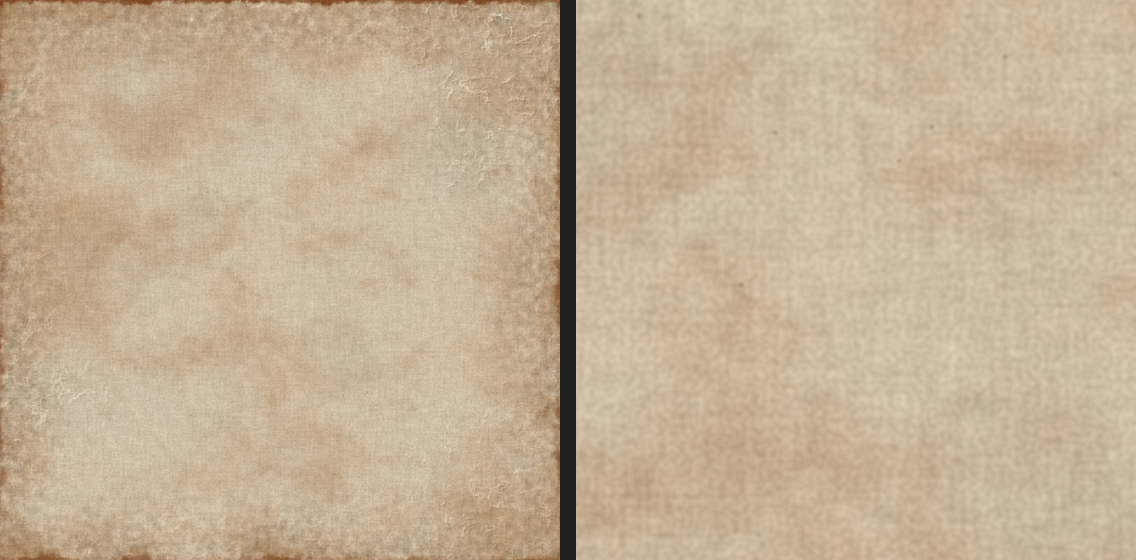
Left: the whole. Right: its middle third, enlarged.
A WebGL 2 fragment shader for this texture:

```glsl
#version 300 es
precision highp float;

// Aged parchment: cloudy cream and tan stains over a fine woven grain.
// Layered gradient noise drives the stains, the worn grey plaster, the
// embossed cracks and the broken rust that eats in from the borders.

uniform vec2 u_resolution;
out vec4 fragColor;

float hash(vec2 cell) {
    vec3 h = fract(cell.xyx * vec3(0.1031, 0.1030, 0.0973));
    h += dot(h, h.yzx + 33.33);
    return fract((h.x + h.y) * h.z);
}

float corner(vec2 cell, vec2 offset) {
    float angle = 6.2832 * hash(cell);
    return dot(vec2(cos(angle), sin(angle)), offset);
}

float gradientNoise(vec2 p) {
    vec2 i = floor(p), f = p - i;
    vec2 u = f * f * f * (f * (f * 6.0 - 15.0) + 10.0);
    vec2 e = vec2(1.0, 0.0);
    return mix(mix(corner(i, f), corner(i + e, f - e), u.x),
               mix(corner(i + e.yx, f - e.yx), corner(i + 1.0, f - 1.0), u.x), u.y);
}

float fbm(vec2 p) {
    float sum = 0.0, amplitude = 0.5;
    for (int octave = 0; octave < 6; octave++) {
        sum += amplitude * gradientNoise(p);
        p = mat2(1.6, 1.2, -1.2, 1.6) * p + 17.3;
        amplitude *= 0.56;
    }
    return sum;
}

// Soft round falloff around a centre
float blob(vec2 p, vec2 centre, float radius) {
    vec2 d = (p - centre) / radius;
    return exp(-dot(d, d));
}

// Thin branching ridges, broken up along their length
float crackHeight(vec2 p) {
    vec2 warped = p + 0.06 * vec2(fbm(p * 14.0), fbm(p * 14.0 + 40.0));
    float coarse = 1.0 - smoothstep(0.0, 0.055, abs(gradientNoise(warped * 15.0 + 5.0)));
    float fine = 1.0 - smoothstep(0.0, 0.10, abs(gradientNoise(warped * 34.0 + 60.0)));
    return (coarse + 0.7 * fine) * smoothstep(-0.15, 0.15, fbm(p * 22.0 + 9.0));
}

void main() {
    vec2 p = gl_FragCoord.xy / u_resolution;
    vec2 border = min(p, 1.0 - p);
    float edge = min(border.x, border.y);
    float rough = fbm(p * 18.0 + 3.0);
    float mottle = fbm(p * 60.0 + 70.0);

    // Broad cloudy stains, pale in the middle and tan outward
    vec2 drift = 0.1 * vec2(fbm(p * 4.0 + 21.0), fbm(p * 4.0 + 33.0));
    float tone = 0.05 + 0.75 * fbm((p + drift) * vec2(4.5, 6.5) + 11.0) + 0.2 * rough;
    tone += 0.13 * blob(p, vec2(0.6, 0.5), 0.28) + 0.16 * blob(p, vec2(0.27, 0.17), 0.17);
    tone -= 0.14 * blob(p, vec2(0.15, 0.8), 0.2) + 0.10 * blob(p, vec2(0.52, 0.27), 0.12);
    tone -= 0.20 * (1.0 - smoothstep(0.0, 0.22, edge));
    vec3 color = mix(vec3(0.74, 0.635, 0.51), vec3(0.812, 0.748, 0.655),
                     smoothstep(-0.32, 0.26, tone));
    color += fbm(p * 5.5 + 50.0) * vec3(0.02, -0.01, -0.04);

    // Small brown smudges, drawn out sideways
    float smudge = smoothstep(0.12, 0.42, fbm((p + drift) * vec2(10.0, 19.0) + 80.0));
    color -= 0.6 * smudge * vec3(0.06, 0.09, 0.11);

    // Worn plaster: grey washes near the sides and a squarish patch
    vec2 q = abs(p - vec2(0.83, 0.73) + 0.05 * rough) - vec2(0.05, 0.065);
    float square = 1.0 - smoothstep(-0.02, 0.035, max(q.x, q.y));
    float sides = 1.0 - smoothstep(0.0, 0.16, edge);
    float wash = 0.7 * sides * smoothstep(-0.02, 0.22, fbm(p * 8.0 + 90.0) + 0.3 * rough);
    wash += 0.8 * blob(p, vec2(0.03, 0.3), 0.08) + 0.4 * blob(p, vec2(0.9, 0.9), 0.13);
    wash += square * (0.55 + 1.2 * rough);
    color = mix(color, vec3(0.735, 0.69, 0.61) + 0.12 * mottle, 0.7 * clamp(wash, 0.0, 1.0));

    // Embossed cracks, lit from the upper left, in the worn zones
    float worn = blob(p, vec2(0.88, 0.9), 0.14) + 0.6 * blob(p, vec2(0.09, 0.29), 0.11);
    worn += 0.5 * blob(p, vec2(0.87, 0.14), 0.14) + 0.45 * square + 0.4 * sides;
    worn = min(worn + 0.04, 1.0);
    float height = crackHeight(p);
    float relief = height - crackHeight(p + vec2(-0.003, 0.003));
    color += worn * (0.075 * height + 0.075 * relief - 0.015) * vec3(0.9, 1.0, 1.05);
    color += (0.06 + 0.16 * sides) * mottle;

    // Golden brown borders in uneven patches
    float ragged = edge + 0.04 * rough + 0.03 * mottle;
    float patches = smoothstep(-0.1, 0.25, fbm(p * 7.0 + 120.0));
    float cornerDark = 1.0 - smoothstep(0.0, 0.15, length(border));
    float scorch = exp(-max(ragged, 0.0) / 0.03) * (0.2 + 0.6 * patches) + 0.3 * cornerDark;
    color = mix(color, vec3(0.57, 0.41, 0.25), 0.7 * clamp(scorch, 0.0, 1.0));

    // Narrow rust rim, fullest along the top
    float rim = 1.0 - smoothstep(0.0, 0.009, edge + 0.012 * rough + 0.012 * mottle);
    rim *= 0.12 + 0.55 * smoothstep(0.98, 0.995, p.y) + 0.45 * patches;
    color = mix(color, vec3(0.47, 0.24, 0.11), min(rim, 0.85));

    // Woven threads and fine grain
    float warp = gradientNoise(p * vec2(225.0, 22.0));
    float weft = gradientNoise(p * vec2(22.0, 225.0) + 30.0);
    float grain = gradientNoise(p * 250.0 + 8.4);
    color += 0.03 * (warp + weft) + 0.06 * grain;

    // Sparse faint flecks
    vec2 cell = floor(p * 45.0);
    vec2 jitter = 0.3 + 0.4 * vec2(hash(cell + 7.0), hash(cell + 19.0));
    float fleck = 1.0 - smoothstep(0.02, 0.11, length(fract(p * 45.0) - jitter));
    color -= 0.09 * fleck * step(0.975, hash(cell + 31.0));

    fragColor = vec4(clamp(color, 0.0, 1.0), 1.0);
}
```
